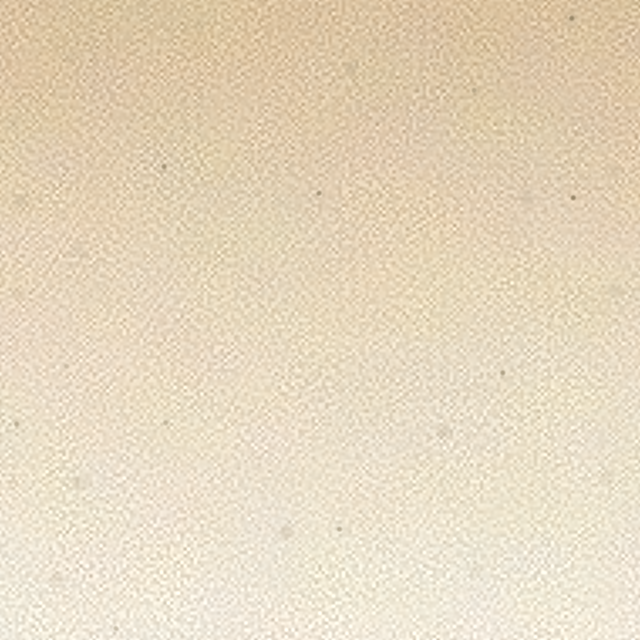
Write a Shadertoy shader that draws this texture.

```glsl
float hash(vec2 p, float seed) {
    return fract(sin(dot(p, vec2(127.1, 311.7)) + seed * 17.3) * 43758.5453);
}

float valueNoise(vec2 p, float seed) {
    vec2 cell = floor(p);
    vec2 f = fract(p);
    f = f * f * (3.0 - 2.0 * f);
    float low = mix(hash(cell, seed), hash(cell + vec2(1, 0), seed), f.x);
    float high = mix(hash(cell + vec2(0, 1), seed), hash(cell + vec2(1, 1), seed), f.x);
    return mix(low, high, f.y);
}

// Noise centred on zero
float signedNoise(vec2 p, float seed) {
    return valueNoise(p, seed) - 0.5;
}

// Noise minus its surroundings, leaving one narrow band of sizes
float paperGrain(vec2 p, float seed) {
    vec2 stepX = vec2(1.0, 0.0);
    vec2 stepY = vec2(0.0, 1.0);
    float around = valueNoise(p + stepX, seed) + valueNoise(p - stepX, seed)
                 + valueNoise(p + stepY, seed) + valueNoise(p - stepY, seed);
    return valueNoise(p, seed) - 0.25 * around;
}

vec3 verticalWash(float y) {
    vec3 cream = vec3(0.950, 0.922, 0.865);
    vec3 sand = vec3(0.912, 0.857, 0.757);
    vec3 deepSand = vec3(0.852, 0.760, 0.625);
    vec3 lower = mix(cream, sand, smoothstep(-0.1, 0.55, y));
    return mix(lower, deepSand, smoothstep(0.38, 1.08, y));
}

// Sparse soft specks, at most one in each grid cell
float specks(vec2 uv, float gridSize, float chance, float radius, float seed) {
    vec2 cell = floor(uv * gridSize);
    vec2 jitter = vec2(hash(cell, seed), hash(cell, seed + 1.0));
    vec2 offset = (fract(uv * gridSize) - mix(vec2(0.25), vec2(0.75), jitter)) / gridSize;
    float present = step(1.0 - chance, hash(cell, seed + 2.0));
    float strength = mix(0.3, 1.0, hash(cell, seed + 3.0));
    return present * strength * (1.0 - smoothstep(radius * 0.2, radius, length(offset)));
}

void mainImage(out vec4 fragColor, in vec2 fragCoord) {
    vec2 uv = fragCoord / iResolution.y;

    // Wash with a slightly uneven edge
    float drift = 0.05 * signedNoise(uv * vec2(3.0, 6.0), 1.0);
    vec3 color = verticalWash(uv.y + drift);

    // Broad pink, yellow and grey stains
    float warmth = signedNoise(uv * vec2(7.0, 9.0), 2.0);
    float yellowing = signedNoise(uv * vec2(12.0, 16.0), 3.0);
    float shade = signedNoise(uv * vec2(20.0, 28.0), 4.0);
    color += warmth * vec3(0.013, -0.010, -0.006);
    color += yellowing * vec3(0.003, 0.007, -0.026);
    color += shade * 0.013;

    // Crisp grain, stronger in some patches
    float patchiness = mix(0.7, 1.3, valueNoise(uv * 20.0, 5.0));
    float grain = paperGrain(uv * 190.0, 6.0) + 0.4 * paperGrain(uv * 140.0, 9.0);
    color += grain * patchiness * 0.158 * vec3(0.94, 1.0, 1.06);

    // Faint colour flecks
    float chroma = signedNoise(uv * 70.0, 12.0);
    color += chroma * vec3(0.009, -0.004, -0.015);

    // Dark specks and pale grey smudges
    vec3 speckColor = vec3(0.50, 0.44, 0.32);
    vec3 smudgeColor = vec3(0.70, 0.64, 0.54);
    color = mix(color, smudgeColor, 0.3 * specks(uv, 14.0, 0.08, 0.016, 20.0));
    color = mix(color, speckColor, 0.75 * specks(uv, 25.0, 0.018, 0.006, 30.0));

    fragColor = vec4(clamp(color, 0.0, 1.0), 1.0);
}
```
